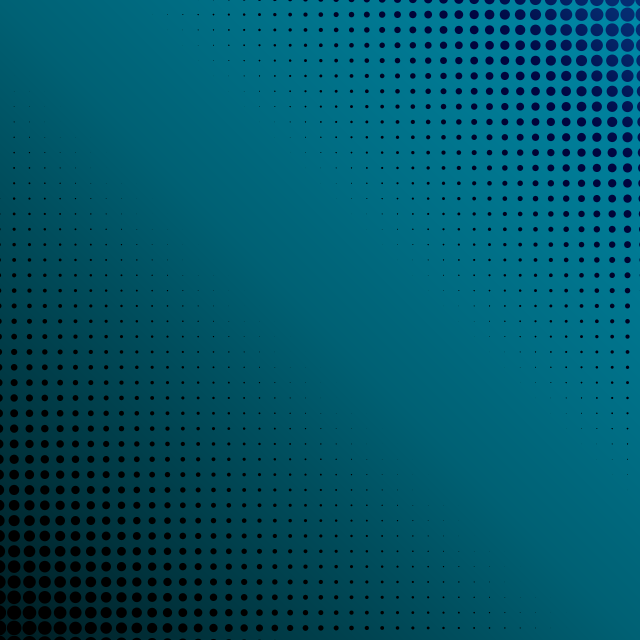
This background is drawn by a Shadertoy shader. Its source:

```glsl
// Halftone backdrop: a teal diagonal gradient, dark at lower left, bright at upper right.
// One square grid of discs grows from a bare middle band towards both corners;
// each disc takes its radius from the diagonal position of its cell centre.

const float PITCH = 0.02396;
const vec2 GRID_ORIGIN = vec2(0.0221, 0.0188);

// Position along the rising diagonal: 0 at lower left, 1 at upper right.
float diagonal(vec2 p) {
    return 0.5 * (p.x + p.y);
}

vec3 tealGradient(float t) {
    vec3 middle = vec3(0.0, 0.38, 0.455);
    vec3 lower = mix(vec3(0.0, 0.11, 0.13), middle, clamp(t * 2.0, 0.0, 1.0));
    return mix(lower, vec3(0.0, 0.54, 0.66), clamp(t * 2.0 - 1.0, 0.0, 1.0));
}

// Black in the lower half, turning navy and then blue at the upper corner.
vec3 dotColor(float t) {
    vec3 navy = vec3(0.0, 0.02, 0.25) * smoothstep(0.6, 0.87, t);
    return mix(navy, vec3(0.02, 0.18, 0.45), smoothstep(0.84, 1.0, t));
}

float dotRadius(float t) {
    float toLower = max(0.475 - t, 0.0) / 0.475;
    float toUpper = max(t - 0.596, 0.0) / 0.404;
    return 0.0121 * pow(toLower, 1.35) + 0.0117 * pow(toUpper, 1.15);
}

void mainImage(out vec4 fragColor, in vec2 fragCoord) {
    float pixel = 1.0 / iResolution.y;
    vec2 p = fragCoord * pixel;
    float t = diagonal(p);

    // Nearest grid point and the disc around it
    vec2 center = GRID_ORIGIN + PITCH * round((p - GRID_ORIGIN) / PITCH);
    float radius = dotRadius(diagonal(center));
    float coverage = clamp((radius - length(p - center)) / pixel + 0.5, 0.0, 1.0);

    // Discs thinner than a pixel fade out instead of popping
    coverage *= min(1.0, 2.0 * radius / pixel);

    fragColor = vec4(mix(tealGradient(t), dotColor(t), coverage), 1.0);
}
```
